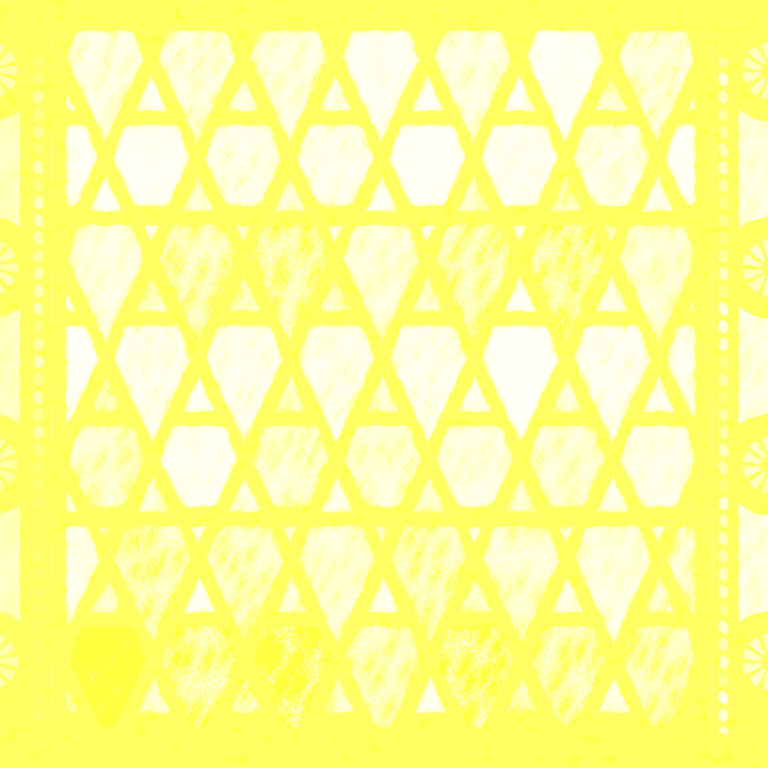
A WebGL 2 fragment shader for this pattern:

```glsl
#version 300 es
precision highp float;
// A yellow lattice of crossing bars around pale glass panes: seven rows of kites and
// hexagons with small triangles, between side strips of beads and spoked rosettes.
// Panes are distance functions on a staggered grid; wear is cellular noise and sines.
uniform vec2 u_resolution;
out vec4 fragColor;

const vec2 PITCH = vec2(0.1198, 0.1306);
const vec2 FIRST_PANE = vec2(0.1365, 0.0762);
const float FRAME = 0.39, STAIN = 0.25, GLASS = 0.985;   // blue levels
const float ROW_GRIME[8] = float[8](0.14, 0.12, 0.38, 0.08, 0.22, 0.36, 0.66, 0.3);

float hash(vec2 p) {
  vec3 q = fract(p.xyx * vec3(0.1031, 0.1030, 0.0973));
  q += dot(q, q.yzx + 33.33);
  return fract((q.x + q.y) * q.z);
}

// Distance to the nearest scattered point
float cellular(vec2 p) {
  vec2 cell = floor(p), f = fract(p);
  float nearest = 1.5;
  for (int y = -1; y <= 1; y++)
    for (int x = -1; x <= 1; x++) {
      vec2 o = vec2(x, y), id = cell + o;
      nearest = min(nearest, length(o + vec2(hash(id), hash(id + 57.0)) - f));
    }
  return nearest;
}

float smoothMax(float a, float b, float k) {
  float h = max(k - abs(a - b), 0.0) / k;
  return max(a, b) + h * h * k * 0.25;
}

float cover(float d, float aa) { return 1.0 - smoothstep(-aa, aa, d); }

// Kite or hexagon; q is measured down from the widest line
float paneBody(vec2 q, bool hexagon) {
  float slope = q.y < 0.0 ? 0.34 : 0.4586;
  float d = 0.91 * (abs(q.x) + slope * abs(q.y) - 0.0497);
  d = smoothMax(d, -q.y - 0.0443, 0.008);
  return hexagon ? smoothMax(d, q.y - 0.0612, 0.008) : d;
}

// Triangle above the bar, and a tiny one below the hexagons
float paneTriangle(vec2 q, bool hexagon) {
  float sides = 0.91 * (abs(q.x) + 0.4586 * abs(q.y) - 0.0497);
  float d = smoothMax(sides, q.y + 0.0625, 0.004);
  return hexagon ? min(d, smoothMax(sides, 0.0873 - q.y, 0.003)) : d;
}

// Pale glass with scrubbed stains, fine specks and bent wire mesh
float glassLevel(vec2 p, float stain, float seed) {
  vec2 lean = vec2(p.x + 0.35 * p.y, p.y);
  float smear = 1.0 - cellular(lean * vec2(48.0, 22.0) + seed * 9.0);
  float scrub = 1.0 - cellular(lean * vec2(330.0, 130.0));
  float speck = 1.0 - cellular(p * vec2(230.0, 300.0) + seed);
  float dirt = stain * (0.15 + 1.0 * smear * smear + 0.9 * scrub * speck);
  vec2 bend = p + 0.003 * sin(p.yx * 95.0 + seed * 6.0);
  vec2 mesh = abs(fract(vec2(bend.x + 0.7 * bend.y, bend.x - 0.7 * bend.y) * 30.0) - 0.5);
  float wire = 1.0 - smoothstep(0.01, 0.04, min(mesh.x, mesh.y));
  dirt += wire * smoothstep(0.45, 0.8, smear) * step(0.45, seed) * 0.3;
  return mix(GLASS, STAIN, clamp(dirt, 0.0, 1.0));
}

// Lattice of panes laid over the frame level
float lattice(float base, vec2 p, float aa) {
  float level = base, nearRow = round((p.y - FIRST_PANE.y) / PITCH.y);
  vec2 inset = abs(p - vec2(0.4955, 0.4935)) - vec2(0.4095, 0.4535);
  for (int i = -1; i <= 1; i++) {
    float row = nearRow + float(i);
    if (row < 0.0 || row > 7.0) continue;
    float start = FIRST_PANE.x + 0.5 * PITCH.x * mod(row, 2.0) + 0.0006 * row;
    float column = round((p.x - start) / PITCH.x);
    vec2 q = p - vec2(start + column * PITCH.x, FIRST_PANE.y + row * PITCH.y);
    bool hexagon = mod(row, 3.0) == 1.0;
    float seed = hash(vec2(column + 3.0, row + 11.0));
    float body = paneBody(q, hexagon), triangle = paneTriangle(q, hexagon);
    float d = smoothMax(min(body, triangle), max(inset.x, inset.y), 0.008);
    float leftBias = row > 4.5 ? 1.35 - 0.9 * p.x : 1.0;
    float stain = ROW_GRIME[int(row)] * (0.25 + 1.7 * seed) * leftBias;
    if (row == 6.0) stain += 0.6 * smoothstep(0.5, 0.1, p.x);
    if (triangle < body) stain = 0.05 + 0.5 * seed * seed;
    float rim = 0.22 * smoothstep(-0.007, 0.0, d);
    float glass = glassLevel(p, stain + rim, seed);
    level = mix(level, glass, cover(d, aa));
  }
  return level;
}

// Column of oval beads
float beads(vec2 p, float x, float aa) {
  float n = floor(p.y / 0.023);
  vec2 q = vec2(p.x - x, p.y - (n + 0.5) * 0.023);
  float oval = (length(q / vec2(0.0065, 0.0085)) - 1.0) * 0.0065;
  float inRange = step(0.075, p.y) * step(p.y, 0.955);
  return cover(oval, aa) * inRange * (0.2 + 0.8 * hash(vec2(n, x * 90.0)));
}

// Spoked rosettes with windows between them; side is the distance inside the strip
float sideStrip(vec2 p, float x, float side, float aa) {
  float y = mod(p.y - 0.092 + 0.128, 0.2565) - 0.128;
  vec2 q = vec2(p.x - x, y);
  float r = length(q), spokes = 0.5 + 0.5 * cos(atan(q.y, q.x) * 11.0);
  float petals = cover(max(abs(r - 0.025) - 0.012, (0.25 - spokes) * 0.012), aa);
  float window = cover(max(0.066 - r, -side), aa) * step(0.12, p.y) * step(p.y, 0.81);
  return max(window, petals * 0.75 * step(0.04, p.y));
}

void main() {
  vec2 p = gl_FragCoord.xy / u_resolution;
  p.y = 1.0 - p.y;
  float aa = 1.0 / u_resolution.y;
  vec2 worn = p + 0.0007 * sin(p.yx * vec2(210.0, 170.0)) + 0.0004 * sin(p.yx * 530.0);

  // Frame paint, slightly mottled
  float mottle = smoothstep(0.55, 0.95, cellular(p * vec2(60.0, 80.0)));
  float level = FRAME - 0.1 * mottle;

  // Side strips, beads and thin grooves
  float strips = 0.75 * sideStrip(worn, -0.014, 0.026 - worn.x, aa);
  strips = max(strips, sideStrip(worn, 1.004, worn.x - 0.962, aa));
  float leftBeads = beads(worn, 0.05, aa) * mix(0.75, 0.15, smoothstep(0.55, 0.65, p.y));
  strips = max(strips, max(leftBeads, beads(worn, 0.942, aa)));
  level = mix(level, glassLevel(p, 0.22, 0.3), strips);
  float groove = min(abs(worn.x - 0.068), abs(worn.x - 0.928));
  float inside = step(0.045, p.y) * step(p.y, 0.95);
  level += 0.16 * cover(groove - 0.001, aa) * inside * (0.4 + 0.6 * sin(p.y * 37.0));

  level = lattice(level, worn, aa);
  fragColor = vec4(1.0, 1.0, clamp(level, 0.0, 1.0), 1.0);
}
```
